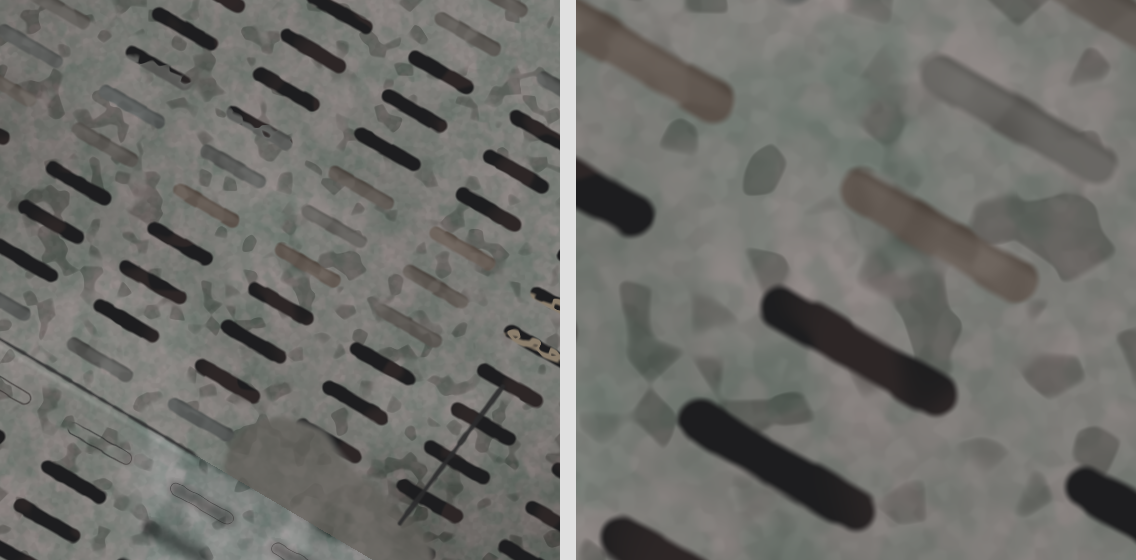
Left, the full canvas; right, a detail of the centre.
Write a Shadertoy shader that draws this texture.

```glsl
// Worn grey sheet metal with slanted slots on a skewed lattice; diagonal bands of slots are plugged.
// Slots are capsule distances in lattice cells; a seam splits off a second sheet,
// and smooth cellular noise gives the mottling, grime and ragged edges.

#define STEP_DOWN vec2(-0.0477, -0.0689)
#define STEP_ACROSS vec2(0.2285, -0.0385)
#define UPPER_ORIGIN vec2(0.3307, 0.9479)
#define LOWER_ORIGIN vec2(0.1315, 0.1393)
#define SLOT_AXIS vec2(0.0463, -0.0267)
#define SLOT_RADIUS 0.0125
#define EDGE 0.0028
#define GRAIN 0.15
#define METAL vec3(0.485, 0.487, 0.470)
#define HOLE vec3(0.115, 0.115, 0.120)
#define PLUG vec3(0.375, 0.365, 0.350)
#define GRIME vec3(0.385, 0.375, 0.355)

float hash(vec2 p) {
    return fract(sin(dot(p, vec2(127.1, 311.7))) * 43758.55);
}

// Smooth cellular noise: random cell values blended by distance to their points.
float mottle(vec2 p) {
    vec2 cell = floor(p);
    float total = 0.0, weights = 0.0;
    for (int y = -1; y <= 1; y++)
    for (int x = -1; x <= 1; x++) {
        vec2 c = cell + vec2(x, y);
        vec2 offset = c + vec2(hash(c), hash(c + 37.0)) - p;
        float w = exp(-6.0 * dot(offset, offset));
        total += w * hash(c + 71.0);
        weights += w;
    }
    return total / weights;
}

float segmentDistance(vec2 p, vec2 a, vec2 b) {
    vec2 ab = b - a;
    return length(p - a - ab * clamp(dot(p - a, ab) / dot(ab, ab), 0.0, 1.0));
}

float cover(float d, float softness) {
    return 1.0 - smoothstep(-softness, softness, d);
}

void mainImage(out vec4 fragColor, in vec2 fragCoord) {
    vec2 uv = fragCoord / iResolution.xy;
    float broad = mottle(uv * 6.0) - 0.5;
    float medium = mottle(uv * 19.0 + 5.0) - 0.5;
    float fine = mottle(uv * 60.0 + 9.0) - 0.5;
    float speck = mottle(uv * 130.0 + 3.0) - 0.5;

    // Sheet regions: seam side, smeared lower sheet, and grime hiding the slots.
    float seam = dot(uv - vec2(0.0, 0.3945), vec2(0.510, 0.860));
    bool lower = seam < 0.0;
    float smear = lower ? smoothstep(0.19, 0.30, uv.x) : 0.0;
    float grimeDist = segmentDistance(uv, vec2(0.508, 0.154), vec2(0.677, -0.016)) - 0.1;
    float grime = cover(grimeDist + 0.02 * medium, 0.012) * (1.0 - smear);

    // Metal with mottled brightness and a faint green to pink drift.
    vec3 color = METAL + GRAIN * (0.35 * broad + 0.35 * medium + 0.3 * fine + 0.25 * speck);
    color += vec3(0.025, -0.012, 0.0) * (medium + fine);
    color -= 0.05 * smoothstep(0.45, 0.0, uv.x) * smoothstep(0.3, 0.9, uv.y);
    color -= 0.10 * smoothstep(0.32, 0.05, uv.y) * smoothstep(0.45, 0.85, uv.x);
    color -= 0.10 * smoothstep(0.22, 0.42, mottle(uv * 42.0 + 21.0) - 0.45);
    color = mix(color, GRIME + 0.05 * medium + 0.03 * fine, 0.75 * grime);
    color += smear * (1.0 - grime) * (vec3(0.0, 0.02, 0.025) + 0.12 * medium);

    // Lattice cell and slot coordinates: t along the slot, s across it.
    mat2 lattice = mat2(STEP_DOWN, STEP_ACROSS);
    vec2 q = inverse(lattice) * (uv - (lower ? LOWER_ORIGIN : UPPER_ORIGIN));
    vec2 id = round(q);
    vec2 p = lattice * (q - id);
    float t = dot(p, SLOT_AXIS) / dot(SLOT_AXIS, SLOT_AXIS);
    float s = dot(p, normalize(vec2(-SLOT_AXIS.y, SLOT_AXIS.x))) / SLOT_RADIUS;
    float slot = length(p - SLOT_AXIS * clamp(t, -1.0, 1.0)) - SLOT_RADIUS;
    slot += 0.003 * fine;

    // Three of every six diagonals are plugged; some plugs are broken.
    float diagonal = id.x - id.y;
    float phase = mod(diagonal, 6.0);
    bool plugged = !lower && phase > 0.5 && phase < 3.5;
    bool rightEdge = id.y > 3.5;
    if (rightEdge && id.x > 6.5) plugged = false;
    bool broken = plugged && phase < 1.5 && abs(id.x - 1.5) < 0.6;

    vec3 hole = HOLE + vec3(0.06, 0.035, 0.03) * smoothstep(0.1, 0.35, medium + 0.2 * t);
    float tone = hash(id + 4.0) - 0.5;
    vec3 plug = PLUG + vec3(0.03, 0.0, -0.015) * tone * 2.0 + 0.07 * (medium + fine);
    plug -= 0.06 * smoothstep(0.3, 1.0, s);
    if (broken)
        plug = mix(plug, hole, smoothstep(-0.1, 0.5, s * 0.7 - t * 0.5 + 2.0 * fine));
    if (plugged && rightEdge) {
        float strip = cover(abs(s - 0.8 * t + 2.0 * fine) - 0.45, 0.25);
        plug = mix(hole, vec3(0.54, 0.49, 0.42), strip);
    }

    float softness = mix(EDGE, 0.013, smear);
    float slotCover = cover(slot, softness) * (1.0 - 0.97 * grime) * (1.0 - 0.6 * smear);
    if (lower && diagonal < -0.5) {
        // The row beside the seam shows only thin scored outlines.
        float outline = cover(abs(slot + 0.002) - 0.0012, 0.0018);
        slotCover = max(outline * 0.6 * smoothstep(-0.5, 0.4, abs(s) + 2.0 * medium),
                        slotCover * smear);
    }
    color = mix(color, plugged ? plug : hole, slotCover);

    // Seam with a pale lip, and a crack crossing the last column of slots.
    float seamEnd = 1.0 - smoothstep(0.34, 0.36, uv.x);
    color += 0.05 * cover(abs(seam + 0.011) - 0.004, 0.004) * seamEnd;
    color = mix(color, HOLE + 0.06, 0.85 * seamEnd * cover(abs(seam) - 0.0025 + 0.002 * fine, EDGE));
    float crack = segmentDistance(uv, vec2(0.898, 0.310), vec2(0.7135, 0.065)) - 0.0042;
    color = mix(color, HOLE + 0.055, 0.9 * cover(crack + 0.003 * fine, EDGE));

    fragColor = vec4(clamp(color, 0.0, 1.0), 1.0);
}
```
